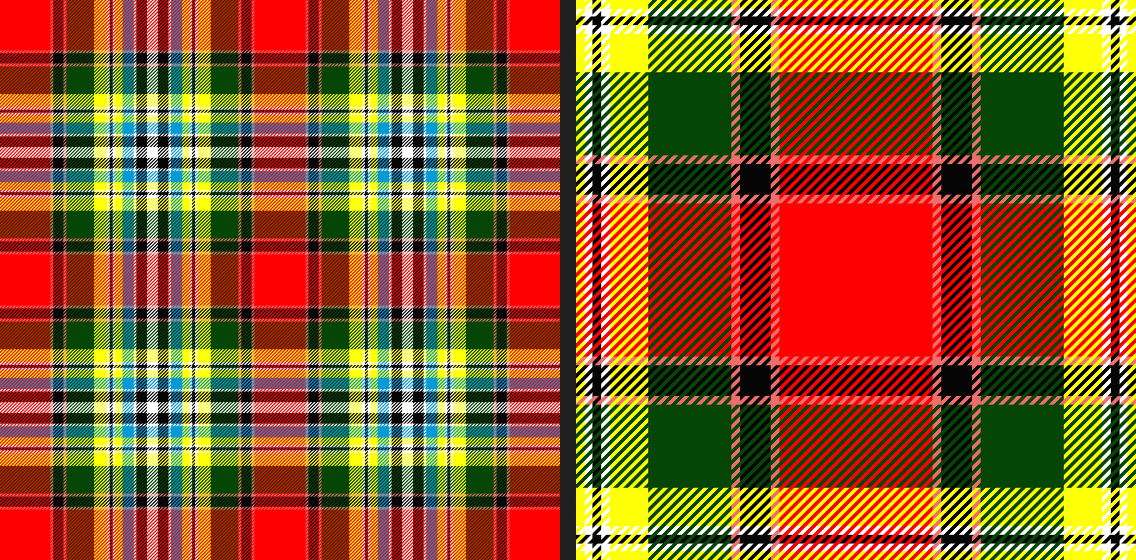
Left, the full canvas; right, a detail of the centre.
Reproduce this pattern procedurally as a WebGL 2 fragment shader.

```glsl
#version 300 es
precision highp float;
// A woven tartan: one mirrored stripe sequence serves as both warp and weft.
// A fine diagonal twill decides which of the two threads lies on top, so
// crossings of unlike stripes blend while like stripes stay solid.

uniform vec2 u_resolution;
out vec4 fragColor;

// Layout
const float REPEAT = 0.4557;         // canvas size of one full sett
const float SETT_THREADS = 350.0;    // stripe units in one full sett
const float TWILLS_PER_SETT = 76.0;  // diagonal ribs in one full sett

// Yarn colours
const vec3 RED    = vec3(1.00, 0.00, 0.00);
const vec3 PINK   = vec3(0.93, 0.43, 0.42);
const vec3 BLACK  = vec3(0.02, 0.02, 0.02);
const vec3 GREEN  = vec3(0.02, 0.27, 0.02);
const vec3 YELLOW = vec3(1.00, 1.00, 0.02);
const vec3 WHITE  = vec3(1.00, 1.00, 1.00);
const vec3 AZURE  = vec3(0.02, 0.60, 0.84);

// Half sett, from the middle of the red band to the middle of the white one
const int STRIPES = 13;
const vec3 YARNS[STRIPES] = vec3[](
    RED, PINK, BLACK, PINK, GREEN, YELLOW, WHITE,
    BLACK, WHITE, YELLOW, AZURE, WHITE, BLACK);
const float STRIPE_ENDS[STRIPES] = float[](
    35.0, 39.0, 53.0, 57.0, 95.0, 112.5, 116.5,
    120.5, 124.0, 134.0, 149.5, 153.0, 167.5);

// Yarn colour at a position measured in setts from the red centre
vec3 yarnAt(float setts, float pixelSetts) {
    float thread = abs(fract(setts + 0.5) - 0.5) * SETT_THREADS;
    float blur = pixelSetts * SETT_THREADS;
    vec3 color = YARNS[0];
    for (int i = 0; i < STRIPES; i++) {
        vec3 next = i + 1 < STRIPES ? YARNS[i + 1] : WHITE;
        float past = clamp((thread - STRIPE_ENDS[i]) / blur + 0.5, 0.0, 1.0);
        color = mix(color, next, past);
    }
    return color;
}

// Integral of a square wave that is on for the first half of each period
float ribIntegral(float phase) {
    return 0.5 * floor(phase) + min(fract(phase), 0.5);
}

// Share of warp showing in the twill, averaged over the pixel footprint
float warpCover(vec2 setts, float pixelSetts) {
    float phase = (setts.x - setts.y) * TWILLS_PER_SETT;
    float width = pixelSetts * TWILLS_PER_SETT;
    return (ribIntegral(phase + 0.5 * width)
          - ribIntegral(phase - 0.5 * width)) / width;
}

void main() {
    float side = min(u_resolution.x, u_resolution.y);
    vec2 setts = (gl_FragCoord.xy - 0.5 * u_resolution) / (side * REPEAT);
    float pixelSetts = 1.0 / (side * REPEAT);

    vec3 warp = yarnAt(setts.x, pixelSetts);
    vec3 weft = yarnAt(setts.y, pixelSetts);
    fragColor = vec4(mix(weft, warp, warpCover(setts, pixelSetts)), 1.0);
}
```
